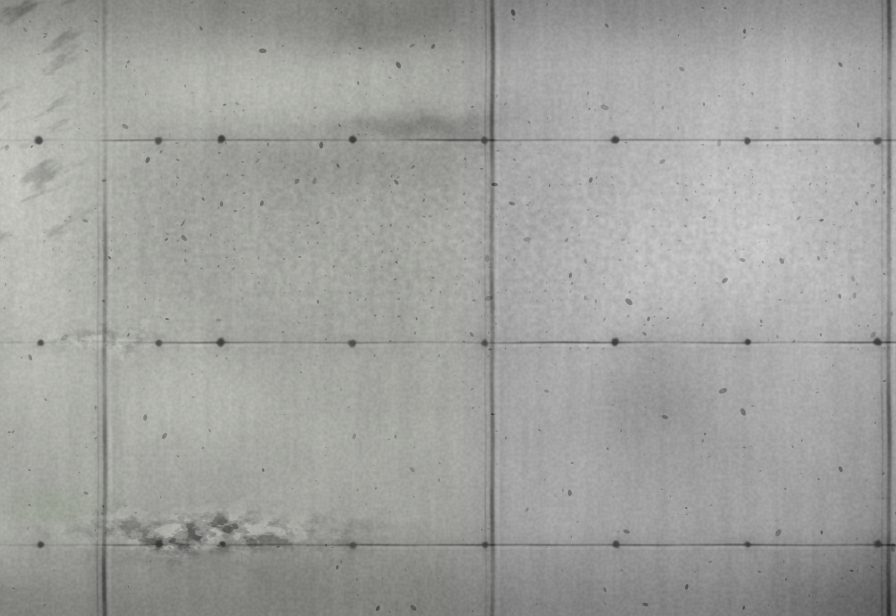
This texture is drawn by a WebGL 2 fragment shader. Its source:

```glsl
#version 300 es
precision highp float;
// Weathered cast concrete wall: formwork panels, seams, tie holes, pits and stains.
uniform vec2 u_resolution;
out vec4 fragColor;

vec2 hash2(vec2 p) {
  vec3 q = fract(p.xyx * vec3(0.1031, 0.103, 0.0973));
  q += dot(q, q.yzx + 33.33);
  return fract((q.xx + q.yz) * q.zy);
}

float cornerSlope(vec2 cell, vec2 offset) {
  float a = 6.2832 * hash2(cell + 57.0).x;
  return dot(vec2(cos(a), sin(a)), offset);
}

// Gradient noise, about -0.7 to 0.7
float noise(vec2 p) {
  vec2 i = floor(p), f = p - i;
  vec2 u = f * f * f * (f * (f * 6.0 - 15.0) + 10.0);
  vec2 e = vec2(1, 0);
  return mix(mix(cornerSlope(i, f), cornerSlope(i + e, f - e), u.x),
             mix(cornerSlope(i + e.yx, f - e.yx), cornerSlope(i + 1.0, f - 1.0), u.x), u.y);
}

float fbm(vec2 p) {
  float sum = 0.0, amp = 1.0;
  for (int i = 0; i < 4; i++) {
    sum += amp * noise(p);
    p = mat2(1.6, 1.2, -1.2, 1.6) * p + 7.3;
    amp *= 0.55;
  }
  return sum;
}

float blob(vec2 p, vec2 center, vec2 radius) {
  vec2 d = (p - center) / radius;
  return exp(-dot(d, d));
}

// Soft line of given half width, d is the distance to its middle
float stroke(float d, float halfWidth, float px) {
  return 1.0 - smoothstep(halfWidth - px, halfWidth + px, abs(d));
}

// Randomly turned oval air holes, one at most per cell
float pits(vec2 p, float cells, float density, float px) {
  vec2 g = p * cells, id = floor(g);
  vec2 r = hash2(id + cells), s = hash2(id + cells + 91.0);
  vec2 d = fract(g) - 0.3 - 0.4 * r;
  float a = 3.1416 * s.x;
  d = mat2(cos(a), sin(a), -sin(a), cos(a)) * d;
  float size = 0.07 + 0.15 * s.y * s.y, soft = px * cells;
  float shape = 1.0 - smoothstep(size - soft, size + soft, length(d * vec2(1.0, 1.7)));
  return shape * step(hash2(id + cells + 17.0).y, density) * (0.4 + 0.6 * r.x);
}

void main() {
  vec2 p = gl_FragCoord.xy / u_resolution.y;
  float px = 1.0 / u_resolution.y;
  vec2 warped = p + 0.03 * vec2(fbm(p * 9.0), fbm(p * 9.0 + 40.0));

  // Broad light and dark areas
  float tone = 0.635 - 0.12 * smoothstep(0.88, 1.02, p.y) - 0.13 * (1.0 - smoothstep(0.0, 0.16, p.y));
  tone += 0.13 * blob(p, vec2(0.03, 0.72), vec2(0.15, 0.2)) + 0.05 * blob(p, vec2(0.06, 0.4), vec2(0.12, 0.15));
  tone += 0.12 * blob(p, vec2(1.18, 0.63), vec2(0.32, 0.22)) + 0.06 * blob(p, vec2(0.42, 0.85), vec2(0.2, 0.06));
  tone += 0.05 * blob(p, vec2(0.3, 0.35), vec2(0.16, 0.1)) + 0.05 * blob(p, vec2(1.25, 0.9), vec2(0.12, 0.1));
  tone -= 0.13 * blob(warped, vec2(0.67, 0.8), vec2(0.13, 0.022)) + 0.09 * blob(warped, vec2(0.62, 0.95), vec2(0.15, 0.045));
  tone -= 0.05 * blob(warped, vec2(0.6, 0.73), vec2(0.2, 0.04)) + 0.06 * blob(warped, vec2(1.08, 0.35), vec2(0.11, 0.09));
  tone -= 0.08 * blob(warped, vec2(0.38, 0.12), vec2(0.2, 0.05)) + 0.12 * blob(p, vec2(1.47, 0.0), vec2(0.2, 0.25));

  // Cloudy mottling, vertical runs and slanted smears at the left
  tone += 0.035 * fbm(p * 5.0) + 0.022 * fbm(p * vec2(45.0, 3.5));
  float smear = smoothstep(0.1, 0.7, fbm(vec2(p.x + p.y * 1.4, p.y - p.x * 0.6) * vec2(6.0, 22.0)));
  tone -= 0.13 * smear * (1.0 - smoothstep(0.08, 0.18, p.x)) * smoothstep(0.5, 0.65, p.y);

  // Fine grain and pits, densest in the middle row
  float middleRow = blob(p, vec2(0.85, 0.62), vec2(0.8, 0.16));
  tone += 0.04 * noise(p * 85.0) * (0.6 + middleRow) + 0.04 * noise(p * 170.0);
  tone -= 0.17 * pits(p, 75.0, 0.06 + 0.24 * middleRow, px);
  tone -= 0.23 * pits(p + 3.0, 32.0, 0.07 + 0.17 * middleRow, px);

  // Crusty patches along the lower and middle joints
  float crust = fbm(p * vec2(24.0, 38.0));
  float crustArea = blob(warped, vec2(0.34, 0.135), vec2(0.18, 0.028)) + 0.5 * blob(warped, vec2(0.17, 0.45), vec2(0.1, 0.018));
  tone += crustArea * (0.15 * smoothstep(0.0, 0.25, crust) - 0.2 * smoothstep(0.05, 0.35, -crust));

  // Horizontal joints, broken and faint in places
  float row = round((p.y - 0.1155) / 0.3286);
  float dy = p.y - 0.1155 - 0.3286 * row + 0.0015 * noise(vec2(p.x * 8.0, row));
  float jointWear = clamp(0.6 + 0.9 * noise(vec2(p.x * 7.0, row * 5.3)), 0.15, 1.0);
  jointWear *= mix(0.25, 1.0, smoothstep(0.15, 0.19, p.x)) * (1.0 - 0.7 * min(crustArea, 1.0));
  tone -= jointWear * (0.24 * stroke(dy, 0.0016, px) + 0.035 * exp(-abs(dy) / 0.012));
  tone += 0.05 * jointWear * stroke(dy + 0.005, 0.002, px);

  // Vertical panel seams, each with a shaded groove and pale lip
  float column = clamp(round((p.x - 0.17) / 0.636), 0.0, 2.0);
  float dx = p.x - 0.17 - 0.6215 * column - 0.0075 * column * column + 0.003 * noise(vec2(column * 9.0, p.y * 6.0));
  float seamWear = clamp(0.75 + 0.7 * noise(vec2(column * 3.7, p.y * 9.0)), 0.3, 1.0);
  seamWear *= column < 0.5 ? 1.0 - 0.65 * smoothstep(0.5, 0.8, p.y) : 1.0;
  tone -= seamWear * (0.19 * stroke(dx, 0.0032, 1.5 * px) + 0.07 * exp(-abs(dx) / 0.014));
  tone -= 0.07 * seamWear * stroke(dx + 0.011, 0.0015, px);
  tone += 0.06 * seamWear * stroke(dx - 0.009, 0.003, 2.0 * px);

  // Tie holes on the joints, closer together at the left
  bool leftPart = p.x < 0.31;
  float start = leftPart ? 0.0644 : 0.36, pitch = leftPart ? 0.1932 : 0.2131;
  float hole = clamp(round((p.x - start) / pitch), 0.0, leftPart ? 1.0 : 5.0);
  vec2 seed = hash2(vec2(hole + (leftPart ? 20.0 : 0.0), row));
  vec2 toHole = vec2(p.x - start - pitch * hole, dy) + 0.003 * (seed - 0.5);
  float holeDist = length(toHole) + 0.002 * noise(p * 120.0);
  float radius = 0.006 + 0.002 * seed.x;
  float onWall = step(-0.5, row) * step(row, 2.5);
  tone -= 0.09 * onWall * exp(-holeDist / 0.009);
  tone = mix(tone, 0.2 + 0.1 * seed.y, 0.9 * onWall * (1.0 - smoothstep(radius - 0.003 - px, radius + px, holeDist)));

  // Warm green cast on the left, neutral grey on the right
  vec3 tint = mix(vec3(0.998, 1.006, 0.972), vec3(1.0, 1.0, 1.002), smoothstep(0.7, 0.85, p.x));
  tint -= vec3(0.04, 0.0, 0.05) * blob(warped, vec2(0.08, 0.176), vec2(0.07, 0.025));
  fragColor = vec4(clamp(tone * tint, 0.0, 1.0), 1.0);
}
```
